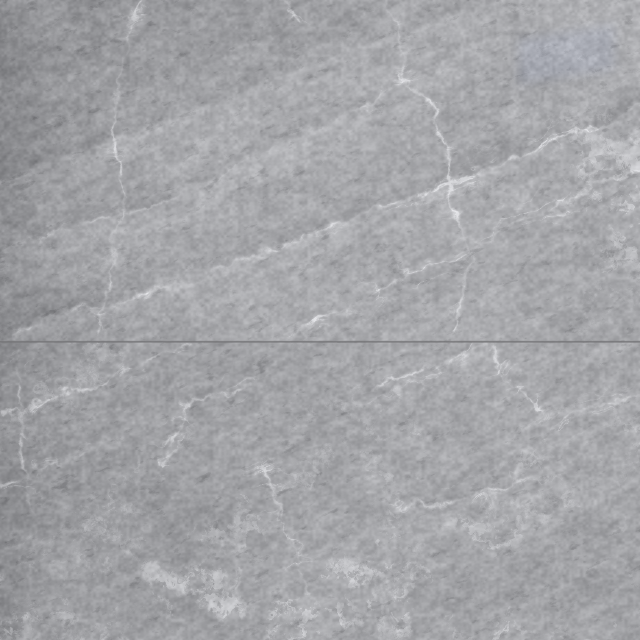
Give the GLSL for this texture, as a Shadertoy shader.

```glsl
float hash(vec2 p) {
    return fract(sin(dot(p, vec2(127.1, 311.7))) * 43758.5453);
}

float noise(vec2 p) {
    vec2 i = floor(p), f = fract(p);
    f = f * f * (3.0 - 2.0 * f);
    return mix(mix(hash(i), hash(i + vec2(1, 0)), f.x),
               mix(hash(i + vec2(0, 1)), hash(i + vec2(1, 1)), f.x), f.y);
}

float fbm(vec2 p) {
    float sum = 0.0, gain = 0.5;
    for (int i = 0; i < 5; i++) {
        sum += gain * noise(p);
        p = mat2(1.6, 1.2, -1.2, 1.6) * p + 3.7;
        gain *= 0.5;
    }
    return sum / 0.97;
}

float segment(vec2 p, vec2 a, vec2 b) {
    vec2 d = b - a;
    return length(p - a - d * clamp(dot(p - a, d) / dot(d, d), 0.0, 1.0));
}

// Thin core inside a wider zone of broken wisps
float vein(float d, float width, float wisps) {
    return 0.8 * exp(-d * d / (width * width)) + wisps * exp(-abs(d) / (width * 4.5));
}

// Layer boundary: dark strip above, light slope below
float layer(float d) {
    float strip = smoothstep(0.0, 0.012, d) * exp(-max(d, 0.0) * 28.0);
    return 0.03 * smoothstep(0.004, -0.004, d) * exp(min(d, 0.0) * 35.0) - 0.045 * strip;
}

// Steep cracks of the upper slab
const vec4 upperCracks[10] = vec4[10](
    vec4(0.215, 1.00, 0.195, 0.90), vec4(0.195, 0.90, 0.182, 0.79),
    vec4(0.182, 0.79, 0.187, 0.65), vec4(0.187, 0.65, 0.154, 0.48),
    vec4(0.603, 1.00, 0.637, 0.88), vec4(0.637, 0.88, 0.685, 0.83),
    vec4(0.685, 0.83, 0.706, 0.70), vec4(0.706, 0.70, 0.730, 0.60),
    vec4(0.735, 0.60, 0.715, 0.49), vec4(0.450, 1.00, 0.470, 0.97));

// Short veins of the lower slab
const vec4 lowerCracks[11] = vec4[11](
    vec4(0.00, 0.350, 0.13, 0.39), vec4(0.13, 0.39, 0.30, 0.465),
    vec4(0.00, 0.238, 0.15, 0.305), vec4(0.25, 0.28, 0.30, 0.38),
    vec4(0.30, 0.38, 0.42, 0.40), vec4(0.57, 0.39, 0.77, 0.465),
    vec4(0.62, 0.20, 0.85, 0.25), vec4(0.02, 0.43, 0.055, 0.18),
    vec4(0.41, 0.27, 0.475, 0.07), vec4(0.76, 0.46, 0.84, 0.36),
    vec4(0.86, 0.33, 1.00, 0.39));

void mainImage(out vec4 fragColor, in vec2 fragCoord) {
    vec2 uv = fragCoord / iResolution.xy;
    float seamY = 0.466;
    bool upper = uv.y > seamY;
    vec2 p = uv + (upper ? vec2(0) : vec2(5.3, 2.9));

    // Stone body: clouds, slanted grain, fine speckle and dark pits
    vec2 along = mat2(0.94, -0.34, 0.34, 0.94) * p;
    float tone = 0.643 + 0.06 * (fbm(p * 5.0) - 0.5);
    tone += 0.06 * (fbm(along * vec2(7.0, 32.0)) - 0.5);
    tone += 0.115 * (fbm(along * vec2(45.0, 95.0)) - 0.5);
    tone += 0.062 * (noise(p * 230.0) + noise(p * 130.0 + 9.0) - 1.0);
    tone -= 0.06 * smoothstep(0.64, 0.82, fbm(along * vec2(55.0, 110.0) + 30.0));

    // Warped coordinates make every vein ragged
    vec2 warp = vec2(fbm(p * 16.0), fbm(p * 16.0 + 40.0)) - 0.5;
    vec2 jitter = vec2(fbm(p * 65.0), fbm(p * 65.0 + 20.0)) - 0.5;
    vec2 q = uv + 0.032 * warp + 0.018 * jitter;

    // Gaps along veins, and thin threads beside them
    float broken = smoothstep(0.34, 0.64, fbm(p * 13.0 + 7.0));
    broken *= 0.35 + 0.9 * smoothstep(0.38, 0.6, fbm(p * 42.0 + 3.0));
    float threads = fbm(along * vec2(13.0, 42.0) + 2.0 * warp);
    float wisps = exp(-abs(threads - 0.5) * 32.0) * smoothstep(0.35, 0.6, fbm(p * 24.0));
    float light = 0.0;

    if (upper) {
        // Broad pale bed with slanted layers
        float bed = uv.y + 0.012 * warp.y + 0.006 * jitter.y - 0.72 - 0.365 * uv.x;
        float fade = 1.0 - smoothstep(0.35, 0.75, uv.x);
        tone += 0.035 * smoothstep(0.006, -0.006, bed) * exp(min(bed, 0.0) * 5.0);
        tone -= 0.025 * smoothstep(-0.006, 0.006, bed) * fade;
        float bedA = q.y - 0.60 - 0.30 * q.x - 0.20 * q.x * q.x;
        float bedB = q.y - 0.473 - 0.29 * q.x - 0.07 * q.x * q.x;
        float bedC = q.y - 0.473 - 0.477 * (q.x - 0.44);
        float fadeA = 1.0 - smoothstep(0.55, 0.8, uv.x);
        tone += layer(bedA) * fadeA + layer(bedB);
        light += 0.6 * broken * fadeA * vein(bedA, 0.003, wisps);
        light += (0.2 + 0.7 * broken) * vein(bedB, 0.0033, wisps);
        light += wisps * exp(-abs(bedB) * 45.0) * smoothstep(0.55, 0.95, uv.x);
        light += smoothstep(0.36, 0.5, uv.x) * ((0.15 + 0.9 * broken) * vein(bedC, 0.0033, wisps)
               + 0.9 * wisps * exp(-abs(bedC) * 40.0));
        for (int i = 0; i < 10; i++) {
            vec4 s = upperCracks[i];
            light = max(light, (0.38 + 0.9 * broken) * vein(segment(q, s.xy, s.zw), 0.0027, wisps));
        }
        // Brownish mineral stain
        float stain = segment(q, vec2(0.18, 0.65), vec2(0.36, 0.76)) / 0.012;
        tone -= 0.08 * wisps * exp(-stain * stain);
    } else {
        for (int i = 0; i < 11; i++) {
            vec4 s = lowerCracks[i];
            float d = segment(q, s.xy, s.zw);
            light = max(light, (0.1 + broken) * vein(d, 0.0028, wisps) + 0.7 * wisps * exp(-d * 45.0));
        }
    }

    // Scattered calcite patches, denser near the bottom and the right edge
    vec2 corner = uv - vec2(0.97, 0.69);
    float density = upper ? 0.12 + 0.75 * exp(-dot(corner, corner) * 60.0)
                          : 0.45 + 0.4 * smoothstep(0.28, 0.04, uv.y);
    float patches = smoothstep(0.48, 0.7, fbm(p * 12.0 + 15.0 + 2.0 * warp));
    float crumbs = smoothstep(0.44, 0.64, fbm(p * 40.0 + 3.0 * jitter));
    light += density * patches * (0.1 + crumbs);
    tone += 0.135 * min(light, 1.3);

    // Uneven lighting
    tone -= 0.085 * exp(-uv.x * 8.0) - 0.012 * smoothstep(0.1, 0.6, uv.x);
    tone -= 0.015 * smoothstep(0.5, 0.0, uv.y);
    vec3 color = tone + vec3(-0.003, 0.0, 0.013);
    vec2 sheen = smoothstep(vec2(0.09, 0.05), vec2(0.06, 0.02), abs(uv - vec2(0.885, 0.915 + 0.15 * (uv.x - 0.885))));
    color += vec3(0.0, 0.008, 0.03) * sheen.x * sheen.y;

    // Joint between the slabs
    float pixel = 1.0 / iResolution.y;
    float joint = 1.0 - smoothstep(0.001 - 0.5 * pixel, 0.001 + pixel, abs(uv.y - seamY));
    fragColor = vec4(mix(color, vec3(0.45, 0.45, 0.46), 0.8 * joint), 1.0);
}
```
